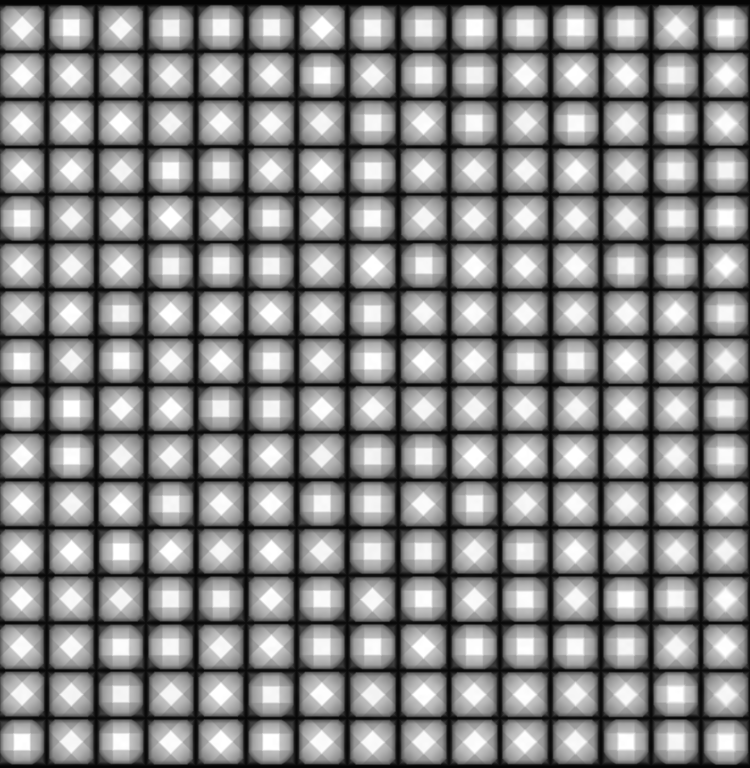
Write a Shadertoy shader that draws this pattern.

```glsl
// A tray of faceted grey beads, 15 across and 16 down, each with a white top facet.
// Every bead takes one of two turns, upright or by 45 degrees, chosen by a hash;
// its facets come from two crossed bands and its outline from distance functions.

#define GRID vec2(14.94, 16.13)     // repeats over the whole canvas
#define SHIFT vec2(0.064, -0.084)   // grid offset, in cells, from the top left
#define CELL_ASPECT 1.055           // cell width over cell height
#define UPRIGHT_SHARE 0.355         // share of beads standing upright
#define TOP_HALF 0.174              // half width of the top facet
#define BEAD_HALF 0.466             // half width of the bead
#define ROUND_RADIUS 0.512          // outline of an upright bead
#define CORNER_CUT 0.575            // corner cut of a turned bead
#define BAND_TONE 0.755
#define CORNER_TONE 0.635
#define GROUND_TONE 0.25
#define LINE_TONE 0.04

float hash(vec2 p) {
    vec3 q = fract(vec3(p.xyx) * vec3(0.1031, 0.1030, 0.0973));
    q += dot(q, q.yzx + 33.33);
    return fract((q.x + q.y) * q.z);
}

float noise(vec2 p) {
    vec2 i = floor(p), f = fract(p);
    f = f * f * (3.0 - 2.0 * f);
    return mix(mix(hash(i), hash(i + vec2(1, 0)), f.x),
               mix(hash(i + vec2(0, 1)), hash(i + vec2(1, 1)), f.x), f.y);
}

// Signed distance to the bead outline
float beadOutline(vec2 p, bool upright) {
    vec2 a = abs(p);
    float box = max(a.x, a.y) - BEAD_HALF;
    float trim = upright ? length(p) - ROUND_RADIUS
                         : (a.x + a.y) * 0.7071 - CORNER_CUT;
    return max(box, trim);
}

// Grey of the facets, with q aligned to the top facet
float facetTone(vec2 q, vec2 id, float soft, float aa) {
    vec2 a = abs(q);
    float nearAxis = min(a.x, a.y), farAxis = max(a.x, a.y);
    float edge = 0.012 + aa;

    // Side bands fall off outward; each gets a slightly different grey
    float side = a.x > a.y ? sign(q.x) : 2.0 * sign(q.y);
    float band = BAND_TONE + 0.05 * (hash(id + side * 7.3) - 0.5);
    band -= 0.24 * smoothstep(TOP_HALF, 0.6, farAxis);
    float corner = CORNER_TONE - 0.12 * smoothstep(0.25, 0.55, length(q));
    float tone = mix(band, corner,
                     smoothstep(-edge, edge, nearAxis - TOP_HALF));

    // Bright top facet
    float top = 1.0 - smoothstep(-soft, soft, farAxis - TOP_HALF);
    return mix(tone, 0.985, top);
}

void mainImage(out vec4 fragColor, in vec2 fragCoord) {
    vec2 uv = fragCoord / iResolution.xy;
    float aa = GRID.y / iResolution.y * 0.5;

    // Cells counted from the top, with a slow wander of the columns
    vec2 g = vec2(uv.x, 1.0 - uv.y) * GRID + SHIFT;
    g.x += 0.035 * sin(0.4 * g.x - 0.2);
    vec2 id = floor(g);
    vec2 p = (fract(g) - 0.5) * vec2(CELL_ASPECT, 1.0);

    // Dark tray with a black line between the cells
    vec2 border = vec2(0.5 * CELL_ASPECT, 0.5) - abs(p);
    float lineDist = min(border.x, border.y);
    float tone = mix(LINE_TONE, GROUND_TONE, smoothstep(0.0, 0.11, lineDist));
    tone *= 0.75 + 0.5 * noise(g * 5.0);

    // Small placement errors and the turn of this bead
    p += 0.016 * (vec2(hash(id + 3.1), hash(id + 8.7)) - 0.5);
    bool upright = hash(id + 21.4) < UPRIGHT_SHARE;
    vec2 q = upright ? p : vec2(p.x + p.y, p.y - p.x) * 0.7071;

    // Highlights soften toward the right side
    float soft = 0.018 + aa + 0.035 * pow(uv.x, 5.0);
    float bead = facetTone(q, id, soft, aa);
    float d = beadOutline(p, upright);
    bead *= mix(0.72, 1.0, smoothstep(0.0, 0.10, -d));
    bead *= 0.97 + 0.05 * hash(id + 40.2);
    bead += 0.02 * (noise(g * 9.0) - 0.5);
    float edge = 0.014 + aa;
    tone = mix(tone, bead, 1.0 - smoothstep(-edge, edge, d));

    // Black strips above the first and below the last row
    float inside = smoothstep(-aa, aa, g.y) * smoothstep(-aa, aa, 16.0 - g.y);
    tone = mix(0.02, tone, inside);

    fragColor = vec4(vec3(clamp(tone, 0.0, 1.0)), 1.0);
}
```
